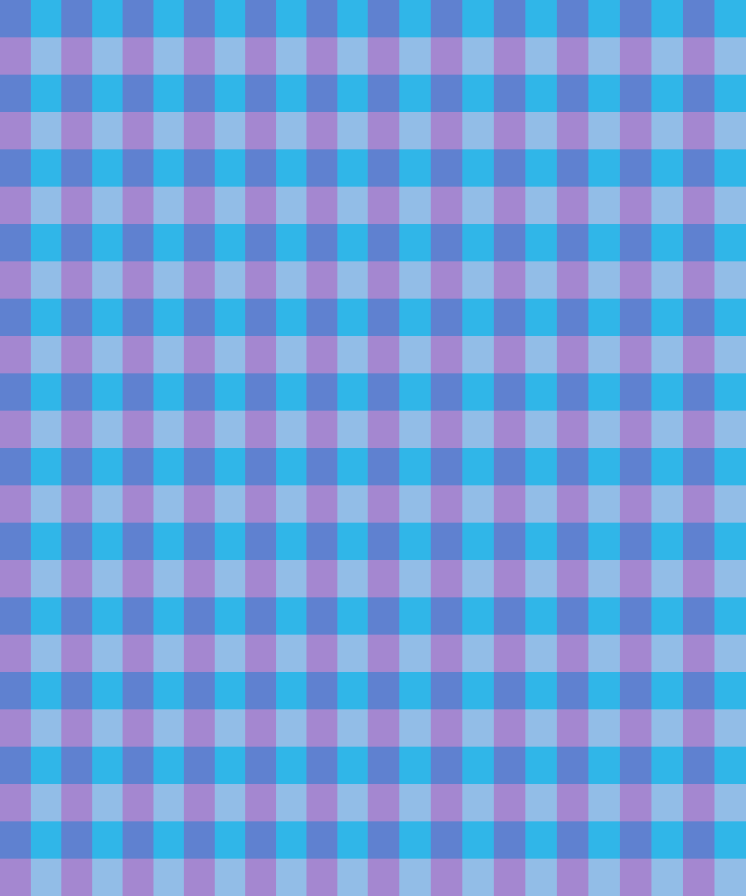
Write a Shadertoy shader that draws this pattern.

```glsl
// Two-way gingham check: crossing pale and deep bands in four flat colours.
#define REPEATS vec2(12.0, 12.0)
#define SPLIT 0.49296        // canvas x where the columns become slightly wider
#define DUTY_NARROW 0.504    // first band's share of a narrow column repeat
#define DUTY_EVEN 0.5        // first band's share elsewhere
#define LILAC vec3(0.643, 0.529, 0.816)
#define PALE_BLUE vec3(0.573, 0.741, 0.906)
#define BLUE vec3(0.373, 0.506, 0.816)
#define CYAN vec3(0.188, 0.714, 0.910)

// Integral of a wave that is 1 for the first part of each repeat, then 0.
float bandArea(float t, float duty) {
    return floor(t) * duty + min(fract(t), duty);
}

// Share of a pixel covered by the first band, by an exact box filter.
float bandCoverage(float t, float pixel, float duty) {
    float area = bandArea(t + 0.5 * pixel, duty) - bandArea(t - 0.5 * pixel, duty);
    return clamp(area / pixel, 0.0, 1.0);
}

void mainImage(out vec4 fragColor, in vec2 fragCoord) {
    vec2 uv = fragCoord / iResolution.xy;

    // Half of the column repeats lie on each side of the split.
    bool narrow = uv.x < SPLIT;
    float halfCount = 0.5 * REPEATS.x;
    float density = halfCount / (narrow ? SPLIT : 1.0 - SPLIT);
    float column = halfCount + (uv.x - SPLIT) * density;
    float row = uv.y * REPEATS.y;

    // Band coverage along each axis.
    float duty = narrow ? DUTY_NARROW : DUTY_EVEN;
    float left = bandCoverage(column, density / iResolution.x, duty);
    float lower = bandCoverage(row, REPEATS.y / iResolution.y, DUTY_EVEN);

    // Blend the four check colours.
    vec3 lowerRow = mix(PALE_BLUE, LILAC, left);
    vec3 upperRow = mix(CYAN, BLUE, left);
    fragColor = vec4(mix(upperRow, lowerRow, lower), 1.0);
}
```
